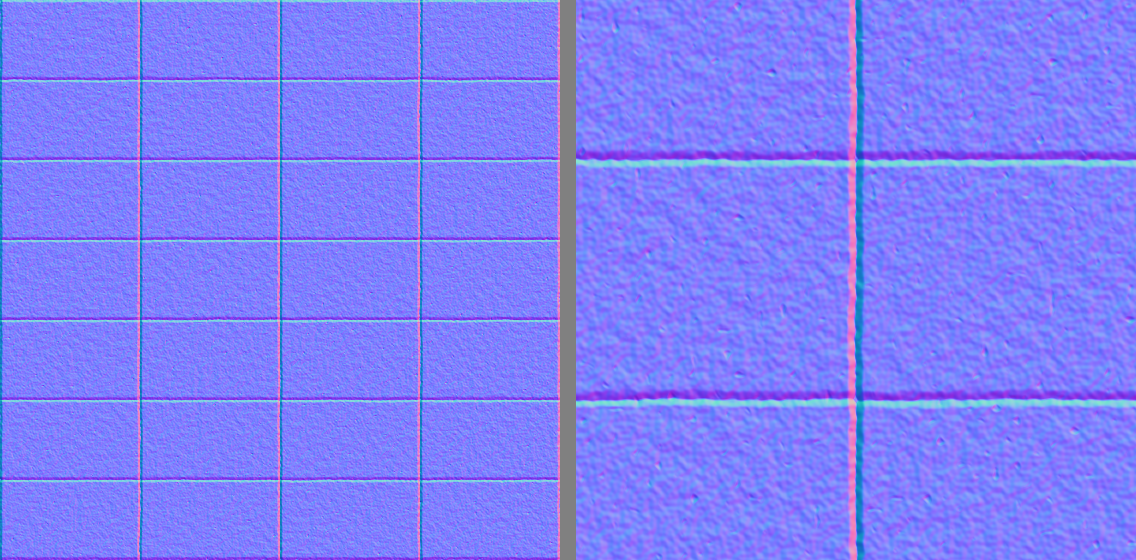
Left: the whole. Right: its middle third, enlarged.
A WebGL 2 fragment shader for this texture map:

```glsl
#version 300 es
precision highp float;
precision highp int;

uniform vec2 u_resolution;
out vec4 fragColor;

const vec2 TILE_COUNT = vec2(4.0, 7.0);
const float UPRIGHT_DEPTH = 0.0078;
const float LEVEL_DEPTH = 0.0040;

uint hashCell(ivec2 cell, int seed) {
    uint h = uint(cell.x) * 1597u + uint(cell.y) * 51749u + uint(seed) * 7919u;
    h = (h ^ (h >> 15)) * 739981u;
    h = (h ^ (h >> 13)) * 915611u;
    return h ^ (h >> 16);
}

// Unit gradient at a lattice corner, wrapped to the period
vec2 cornerGradient(ivec2 cell, int period, int seed) {
    ivec2 wrapped = (cell + period) % period;
    float angle = float(hashCell(wrapped, seed) & 1023u) * 6.28319 / 1024.0;
    return vec2(cos(angle), sin(angle));
}

// Gradient noise that tiles over the canvas
float gradientNoise(vec2 p, int period, int seed) {
    vec2 q = p * float(period);
    ivec2 cell = ivec2(floor(q));
    vec2 f = fract(q);
    vec2 u = f * f * f * (f * (f * 6.0 - 15.0) + 10.0);
    float a = dot(cornerGradient(cell, period, seed), f);
    float b = dot(cornerGradient(cell + ivec2(1, 0), period, seed), f - vec2(1, 0));
    float c = dot(cornerGradient(cell + ivec2(0, 1), period, seed), f - vec2(0, 1));
    float d = dot(cornerGradient(cell + ivec2(1, 1), period, seed), f - vec2(1, 1));
    return mix(mix(a, b, u.x), mix(c, d, u.x), u.y);
}

// Valley of unit depth with a separate width on each side
float groove(float dist, float widthBelow, float widthAbove) {
    float width = dist < 0.0 ? widthBelow : widthAbove;
    return smoothstep(-0.35, 1.0, abs(dist) / width) - 1.0;
}

// Small offset that makes the joints uneven
float wobble(vec2 p, int seed) {
    return 0.0016 * gradientNoise(p, 14, seed)
         + 0.0012 * gradientNoise(p, 150, seed + 1);
}

float jointHeight(vec2 p) {
    vec2 q = p + vec2(wobble(p, 11), wobble(p, 23));
    vec2 dist = (fract(q * TILE_COUNT + 0.5) - 0.5) / TILE_COUNT;
    float upright = UPRIGHT_DEPTH * groove(dist.x, 0.0046, 0.0046);
    float level = LEVEL_DEPTH * groove(dist.y, 0.0045, 0.0060);
    return max(upright + level, -UPRIGHT_DEPTH);
}

// Fine grain whose slope grows with each octave
float grainHeight(vec2 p, float slope) {
    float height = 0.0;
    int period = 70;
    for (int octave = 0; octave < 3; octave++) {
        height += slope / float(period) * gradientNoise(p, period, 40 + octave);
        period *= 2;
        slope *= 1.6;
    }
    return height;
}

// Sparse pinholes
float pitHeight(vec2 p, float depth) {
    return -depth * smoothstep(0.38, 0.65, gradientNoise(p, 150, 71));
}

float surfaceHeight(vec2 p) {
    return jointHeight(p) + grainHeight(p, 0.058) + pitHeight(p, 0.0009);
}

vec3 surfaceNormal(vec2 p, float stepSize) {
    vec2 e = vec2(stepSize, 0.0);
    float dx = surfaceHeight(p + e.xy) - surfaceHeight(p - e.xy);
    float dy = surfaceHeight(p + e.yx) - surfaceHeight(p - e.yx);
    return normalize(vec3(-vec2(dx, dy) / (2.0 * stepSize), 1.0));
}

void main() {
    vec2 p = gl_FragCoord.xy / u_resolution;
    float stepSize = max(0.0008, 0.5 / min(u_resolution.x, u_resolution.y));
    vec3 normal = surfaceNormal(p, stepSize);
    fragColor = vec4(normal * 0.5 + 0.5, 1.0);
}
```
